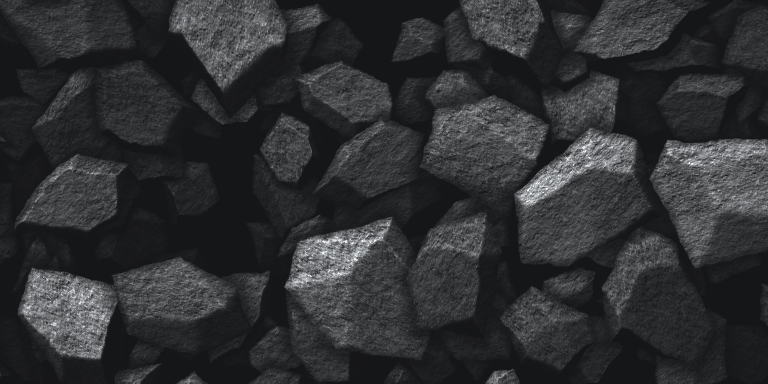
Give the GLSL for this texture, as a Shadertoy shader.

```glsl
// A heap of dark, angular broken rocks under a dim light from above.

const float TAU = 6.2831853;
const int SIDES = 6;
const vec3 GAP_COLOR = vec3(0.083, 0.085, 0.091);
const vec3 STONE_TINT = vec3(0.985, 1.0, 1.01);
const vec3 LIGHT_DIR = vec3(-0.28, 0.58, 0.765);

float hash(vec2 p) {
    vec3 q = fract(p.xyx * vec3(0.1031, 0.1030, 0.0973));
    q += dot(q, q.yzx + 33.33);
    return fract((q.x + q.y) * q.z);
}

float noise(vec2 p) {
    vec2 i = floor(p), f = fract(p);
    f = f * f * (3.0 - 2.0 * f);
    float low = mix(hash(i), hash(i + vec2(1, 0)), f.x);
    float high = mix(hash(i + vec2(0, 1)), hash(i + vec2(1, 1)), f.x);
    return mix(low, high, f.y);
}

float fbm(vec2 p) {
    float sum = 0.0, amp = 0.5, total = 0.0;
    for (int i = 0; i < 4; i++) {
        sum += amp * noise(p);
        total += amp;
        amp *= 0.68;
        p = mat2(0.8, 0.6, -0.6, 0.8) * p * 2.1 + 7.3;
    }
    return sum / total;
}

mat2 spin(float angle) {
    float c = cos(angle), s = sin(angle);
    return mat2(c, s, -s, c);
}

// Chipped polygon: x = edge distance, y = facet light, z = crease strength
vec3 rock(vec2 p, vec2 key, float radius, vec3 light) {
    float edge = -1e3, sharpness = 42.0 / radius;

    // Tilted top face
    vec2 tilt = vec2(hash(key + 21.7), hash(key + 34.2)) - 0.5;
    float top = 0.32 * radius - dot(p, tilt) * 0.8;
    float weight = exp(min(-top * sharpness, 10.0));
    float sum = weight, squares = weight * weight;
    vec3 normal = weight * normalize(vec3(tilt * 0.8, 1.0));

    // Sloping side faces
    for (int i = 0; i < SIDES; i++) {
        vec2 k = key + float(i) * vec2(5.31, 9.17);
        vec2 dir = spin((float(i) + 0.65 * hash(k)) * TAU / float(SIDES)) * vec2(1, 0);
        float e = dot(p, dir) - radius * mix(0.62, 1.05, hash(k + 2.4));
        float slope = mix(0.45, 2.6, hash(k + 6.8));
        edge = max(edge, e);
        weight = exp(min(e * slope * sharpness, 10.0));
        normal += weight * normalize(vec3(dir * slope, 1.0));
        sum += weight;
        squares += weight * weight;
    }
    float lit = max(dot(normalize(normal), light), 0.0);
    return vec3(edge, lit, 1.0 - squares / (sum * sum));
}

// Rough mineral surface, embossed along the light
float roughness(vec2 g, vec2 light) {
    float relief = fbm(g) - fbm(g + light * 0.25);
    float patches = fbm(g * 0.2 + 40.0);
    float crack = smoothstep(0.0, 0.02, abs(fbm(g * 0.1 + 9.0) - 0.5));
    float glint = smoothstep(0.72, 0.95, noise(g * 5.0));
    float surface = 1.0 + 3.5 * relief + 0.9 * (patches - 0.5);
    return max(surface, 0.1) * mix(0.75, 1.0, crack) + 0.6 * glint;
}

// Scatters one layer of rocks and their contact shadows over what lies below
float rockLayer(float below, vec2 p, vec2 ragged, float cell, float cover, float glow, float seed) {
    float shade = below, pixel = 1.0 / iResolution.y;
    for (int y = -1; y <= 1; y++)
    for (int x = -1; x <= 1; x++) {
        vec2 id = floor(p / cell) + vec2(x, y);
        vec2 key = id + seed * 17.3;
        if (hash(key + 0.5) > cover) continue;
        vec2 jitter = vec2(hash(key + 3.1), hash(key + 7.7)) - 0.5;
        vec2 offset = p - (id + 0.5 + 0.5 * jitter) * cell;
        if (length(offset) > 1.1 * cell) continue;

        mat2 turn = spin(hash(key + 11.9) * TAU);
        vec2 squash = vec2(1.0, mix(1.1, 1.95, hash(key + 15.3)));
        vec2 local = turn * offset;
        vec3 light = vec3(turn * LIGHT_DIR.xy, LIGHT_DIR.z);
        float radius = cell * mix(0.52, 0.66, hash(key + 18.6));
        vec3 stone = rock((local + ragged) * squash, key, radius, light);

        shade *= mix(0.35, 1.0, smoothstep(0.0, 0.17 * cell, stone.x));
        if (stone.x > pixel) continue;

        float grain = roughness(local * vec2(34, 48) + key * 5.0, light.xy);
        float albedo = glow * mix(0.3, 1.0, hash(key + 27.4));
        float rim = mix(0.55, 1.0, smoothstep(0.0, 0.07 * cell, -stone.x));
        float crease = 1.0 + 0.7 * stone.z * hash(key + 31.8);
        float face = albedo * pow(stone.y, 1.5) * grain * rim * crease;
        shade = mix(shade, face, 1.0 - smoothstep(-pixel, pixel, stone.x));
    }
    return shade;
}

void mainImage(out vec4 fragColor, in vec2 fragCoord) {
    vec2 uv = fragCoord / iResolution.xy;
    vec2 p = fragCoord / iResolution.y;

    // Slightly broken outlines
    vec2 ragged = 0.022 * (vec2(fbm(p * 11.0), fbm(p * 11.0 + 50.0)) - 0.5);

    // From the buried rubble up to the large lit stones
    float shade = rockLayer(0.0, p, ragged, 0.20, 0.90, 0.12, 1.0);
    shade = rockLayer(shade, p, ragged, 0.17, 0.45, 0.24, 2.0);
    shade = rockLayer(shade, p, ragged, 0.27, 0.85, 0.31, 3.0);
    shade = rockLayer(shade, p, ragged, 0.36, 0.72, 0.53, 4.0);

    // Dimmer towards the borders
    vec2 fromCenter = uv - 0.5;
    shade *= 1.12 - 1.1 * dot(fromCenter, fromCenter);

    fragColor = vec4(GAP_COLOR + shade * STONE_TINT, 1.0);
}
```
